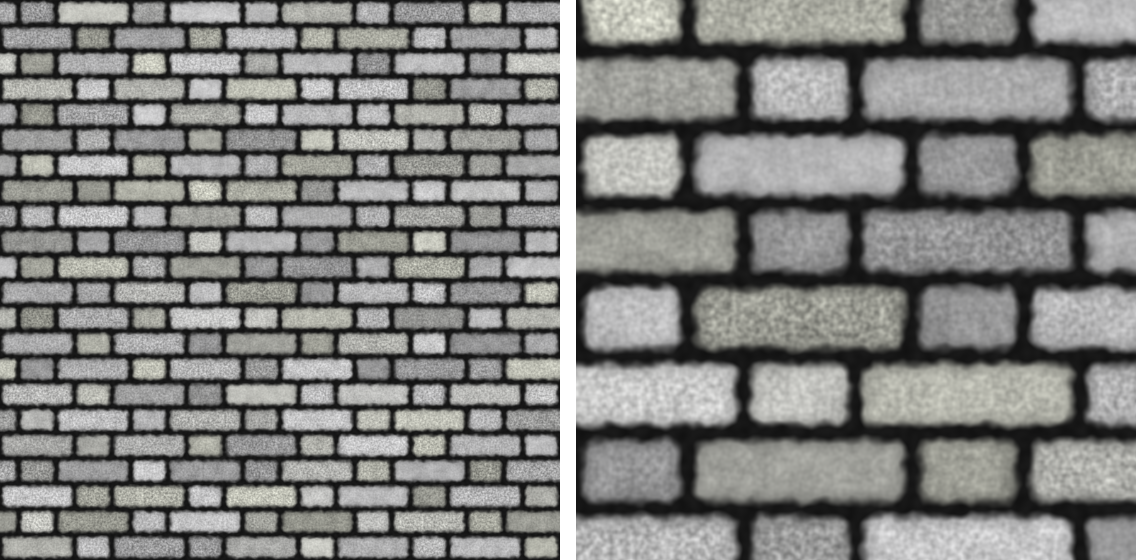
Left: the whole. Right: its middle third, enlarged.
Give the GLSL for this texture, as a WebGL 2 fragment shader.

```glsl
#version 300 es
precision highp float;
// Seamless grey stone brick wall: long and short worn bricks in dark joints.

uniform vec2 u_resolution;
out vec4 outColor;

const float REPEATS = 5.0;          // long + short pairs across
const float ROWS = 22.0;            // courses up the canvas
const float LONG_SHARE = 2.0 / 3.0; // part of a pair taken by the long brick
const float HALF_JOINT = 0.0036;
const float CORNER = 0.0085;
const float WOBBLE = 0.0034;        // raggedness of the brick outline
const float EDGE_OUT = 0.0022;      // soft edge reach into the joint
const float EDGE_IN = 0.0042;       // soft edge reach into the brick
const float BEVEL = 0.011;
const float DARKEST = 0.56;
const float LIGHTEST = 0.78;
const vec3 MORTAR = vec3(0.085);
const vec3 COOL = vec3(1.0, 1.0, 1.005);
const vec3 WARM = vec3(1.0, 1.005, 0.945);

float hash(vec2 cell, uint seed) {
  uvec2 q = uvec2(ivec2(cell));
  uint h = q.x * 1597u ^ q.y * 51749u ^ seed * 7919u;
  h = (h ^ (h >> 15)) * 73244475u;
  h = (h ^ (h >> 13)) * 295559667u;
  h ^= h >> 16;
  return float(h & 65535u) / 65535.0;
}

float cornerSlope(vec2 cell, vec2 offset, vec2 period, uint seed) {
  float angle = 6.28319 * hash(mod(cell, period), seed);
  return dot(vec2(cos(angle), sin(angle)), offset);
}

// Gradient noise that wraps after a whole number of cells, about -0.7 to 0.7
float noise(vec2 uv, vec2 period, uint seed) {
  vec2 p = uv * period;
  vec2 i = floor(p), f = fract(p);
  vec2 w = f * f * f * (f * (f * 6.0 - 15.0) + 10.0);
  vec2 e = vec2(1.0, 0.0);
  float low = mix(cornerSlope(i, f, period, seed),
                  cornerSlope(i + e.xy, f - e.xy, period, seed), w.x);
  float high = mix(cornerSlope(i + e.yx, f - e.yx, period, seed),
                   cornerSlope(i + e.xx, f - e.xx, period, seed), w.x);
  return mix(low, high, w.y);
}

float roundedBox(vec2 p, vec2 halfSize, float radius) {
  vec2 q = abs(p) - halfSize + radius;
  return length(max(q, 0.0)) + min(max(q.x, q.y), 0.0) - radius;
}

void main() {
  vec2 uv = gl_FragCoord.xy / u_resolution;

  // Find the course, the pair and the brick; odd courses shift by half a pair
  float row = floor(uv.y * ROWS);
  float along = uv.x * REPEATS - 0.5 * mod(row, 2.0);
  float pair = mod(floor(along), REPEATS);
  float unit = fract(along);
  float isShort = step(LONG_SHARE, unit);
  vec2 id = vec2(pair * 2.0 + isShort, row);

  // Brick-local position and size in canvas units
  float start = isShort * LONG_SHARE;
  float width = mix(LONG_SHARE, 1.0 - LONG_SHARE, isShort);
  vec2 local = vec2((unit - start - 0.5 * width) / REPEATS,
                    (fract(uv.y * ROWS) - 0.5) / ROWS);
  vec2 halfSize = 0.5 * vec2(width / REPEATS, 1.0 / ROWS) - HALF_JOINT;

  // Ragged outline with a soft edge
  float ragged = noise(uv, vec2(84.0), 1u) + 0.4 * noise(uv, vec2(170.0), 2u);
  float d = roundedBox(local, halfSize, CORNER) + WOBBLE * ragged;
  float pixel = 0.5 / min(u_resolution.x, u_resolution.y);
  float face = 1.0 - smoothstep(-EDGE_IN - pixel, EDGE_OUT + pixel, d);

  // Stone: tone per brick, cloudy stains and grain of varying strength
  float tone = mix(DARKEST, LIGHTEST, hash(id, 3u));
  float stain = noise(uv, vec2(50.0), 4u) + 0.6 * noise(uv, vec2(110.0), 5u);
  float grain = noise(uv, vec2(230.0), 6u) + 0.6 * noise(uv, vec2(340.0), 7u);
  float core = smoothstep(0.0, -BEVEL, d);
  float roughness = mix(0.05, 0.21, hash(id, 8u)) * mix(0.5, 1.0, core);
  tone += 0.07 * stain + roughness * grain;
  tone *= mix(0.86, 1.02, core);
  vec3 stone = tone * mix(COOL, WARM, smoothstep(0.45, 0.95, hash(id, 9u)));

  vec3 mortar = MORTAR * (1.0 + 0.4 * noise(uv, vec2(150.0), 10u));
  outColor = vec4(mix(mortar, stone, face), 1.0);
}
```
